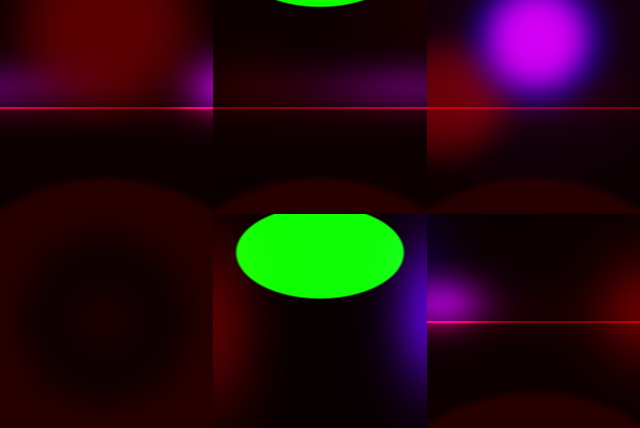
Reproduce this background procedurally as a WebGL 2 fragment shader.

```glsl
#version 300 es
precision highp float;

uniform vec2 u_resolution;
out vec4 fragColor;

float glow(vec2 p, vec2 center, vec2 radius) {
  vec2 d = (p - center) / radius;
  return exp(-dot(d, d));
}

// Glow with a flat core and a steeper rim
float plateau(vec2 p, vec2 center, vec2 radius) {
  vec2 d = (p - center) / radius;
  float d2 = dot(d, d);
  return exp(-d2 * d2);
}

// Dark room with a low dome rising from the floor
vec3 room(vec2 p) {
  float dome = length(p - vec2(0.5, 1.74)) - 0.91;
  float inside = 1.0 - smoothstep(-0.03, 0.025, dome);
  float haze = 0.04 * glow(p, vec2(0.5, 0.46), vec2(0.9, 0.12));
  return vec3(0.045 + haze + 0.095 * inside, 0.0, 0.004);
}

// Thin lit horizon, hotter where a lamp stands above it
vec3 horizon(vec2 p, float heat, float px) {
  float line = 1.0 - smoothstep(0.003, 0.003 + px, abs(p.y - 0.505));
  float spill = step(0.5, p.y) * exp(-(p.y - 0.5) * 20.0);
  vec3 tint = vec3(0.38, 0.0, 0.06) + heat * vec3(0.62, 0.0, 0.34);
  return tint * (line * 0.85 + spill * (0.12 + 0.3 * heat));
}

// Violet lamp, dimmed below the horizon
vec3 lamp(vec2 p, vec2 center, vec2 radius) {
  float dim = mix(1.0, 0.3, step(0.5, p.y));
  return vec3(0.5, 0.0, 0.65) * glow(p, center, radius) * dim;
}

// Green disc, repeated vertically across the panel seam
float disc(vec2 p, float centerY, float px) {
  vec2 radius = vec2(0.393, 0.215);
  float d = (length((p - vec2(0.5, centerY)) / radius) - 1.0) * radius.y;
  return 1.0 - smoothstep(-px, px, d);
}

void main() {
  // Three by two panels, local y pointing down
  vec2 grid = gl_FragCoord.xy / u_resolution * vec2(3.0, 2.0);
  vec2 cell = floor(grid);
  vec2 p = fract(grid);
  p.y = 1.0 - p.y;
  float px = 2.0 / u_resolution.y;
  int panel = int(cell.x) + 3 * int(1.0 - cell.y);
  vec3 color = room(p);
  float green = 0.0;

  if (panel == 0) {
    color.r += 0.31 * plateau(p, vec2(0.5, 0.12), vec2(0.42, 0.38));
    color += 0.45 * lamp(p, vec2(-0.04, 0.41), vec2(0.35, 0.12));
    color += lamp(p, vec2(1.04, 0.41), vec2(0.16, 0.14));
    float heat = 0.5 * glow(p, vec2(0.0, p.y), vec2(0.4, 1.0));
    heat += glow(p, vec2(1.0, p.y), vec2(0.17, 1.0));
    color += horizon(p, heat, px);
  } else if (panel == 1) {
    color += 0.45 * lamp(p, vec2(0.95, 0.41), vec2(0.42, 0.12));
    color.r += 0.07 * glow(p, vec2(0.2, 0.38), vec2(0.3, 0.14));
    color.r += 0.05 * glow(p, vec2(1.0, 0.0), vec2(0.3));
    color += horizon(p, 0.35 * smoothstep(0.2, 1.0, p.x), px);
    green = disc(p, -0.183, px);
  } else if (panel == 2) {
    // Magenta core inside a wider blue halo
    vec2 orb = vec2(0.52, 0.18);
    color.r += 0.68 * plateau(p, orb, vec2(0.23));
    color.b += 0.82 * plateau(p, orb, vec2(0.29));
    color += vec3(0.1, 0.0, 0.14) * glow(p, orb, vec2(0.42));
    color.r += 0.31 * plateau(p, vec2(0.08, 0.47), vec2(0.3, 0.27));
    color += horizon(p, 0.0, px);
  } else if (panel == 3) {
    // Dark ring around a faint ember
    float r = length(p - vec2(0.49, 0.49));
    float ember = 0.06 * exp(-r * r * 50.0);
    color = vec3(0.05 + 0.09 * smoothstep(0.24, 0.52, r) + ember, 0.0, 0.004);
  } else if (panel == 4) {
    color = vec3(0.03, 0.0, 0.004);
    color.r += 0.29 * glow(p, vec2(0.0, 0.52), vec2(0.2, 0.42));
    float halo = glow(p, vec2(1.03, 0.46), vec2(0.18, 0.33));
    color += vec3(0.3, 0.0, 0.76) * halo;
    green = disc(p, 0.18, px);
  } else {
    color += lamp(p, vec2(0.07, 0.42), vec2(0.2, 0.13));
    color.b += 0.13 * glow(p, vec2(0.0, 0.2), vec2(0.14, 0.22));
    color.r += 0.31 * glow(p, vec2(1.02, 0.45), vec2(0.22, 0.25));
    color += horizon(p, glow(p, vec2(0.04, p.y), vec2(0.22, 1.0)), px);
  }

  // The disc keeps a trace of the light behind it
  color = mix(color, vec3(0.04, 1.0, 0.01) + 0.5 * color, green);
  fragColor = vec4(clamp(color, 0.0, 1.0), 1.0);
}
```
